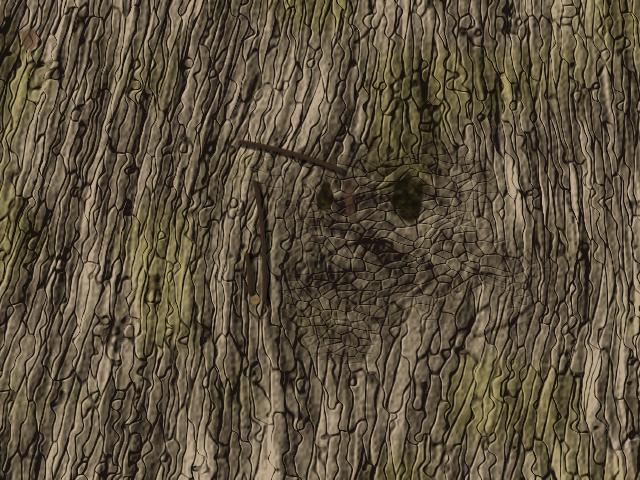
Reproduce this texture procedurally as a Shadertoy shader.

```glsl
// Weathered wood: cracked upright grain flowing round a crumbled knot, with moss and twigs.
#define KNOT vec2(0.80, 0.49)
#define KNOT_SIZE vec2(0.27, 0.25)
#define KNOT_PUSH 0.52
#define GRAIN_FREQ 50.0
#define CRACK_DEPTH 0.36
#define RELIEF 0.95
#define CONTRAST 1.12
#define BRIGHTNESS 0.44
#define LIGHT_STEP vec2(-0.0032, 0.0022)
#define DARK_WOOD vec3(0.10, 0.075, 0.065)
#define PALE_WOOD vec3(0.68, 0.61, 0.51)
#define MOSS vec3(0.17, 0.145, 0.07)

vec2 hash2(vec2 c) {
    vec3 a = fract(c.xyx * vec3(0.1031, 0.1030, 0.0973));
    a += dot(a, a.yzx + 33.33);
    return fract((a.xx + a.yz) * a.zy);
}

float noise(vec2 p) {
    vec2 i = floor(p), f = fract(p);
    f = f * f * (3.0 - 2.0 * f);
    float low = mix(hash2(i).x, hash2(i + vec2(1, 0)).x, f.x);
    float high = mix(hash2(i + vec2(0, 1)).x, hash2(i + vec2(1, 1)).x, f.x);
    return mix(low, high, f.y);
}

// Cellular noise: x = distance to the border, y = random tone of the cell
vec2 cells(vec2 p) {
    vec2 base = floor(p);
    float nearest = 9.0, second = 9.0, tone = 0.0;
    for (int j = -1; j <= 1; j++)
    for (int i = -1; i <= 1; i++) {
        vec2 cell = base + vec2(i, j);
        vec2 rnd = hash2(cell + 57.0);
        float d = length(cell + rnd - p);
        if (d < nearest) { second = nearest; nearest = d; tone = fract(rnd.x * 7.0 + rnd.y * 5.0); }
        else second = min(second, d);
    }
    return vec2(second - nearest, tone);
}

float crack(float border, float width) {
    return 1.0 - smoothstep(0.0, width, border);
}

// Straightens the leaning fibres and parts them round the knot
vec2 grainCoord(vec2 p) {
    vec2 d = (p - KNOT) / vec2(0.32, 0.30);
    float lean = mix(0.25, -0.08, clamp(p.x / 1.33, 0.0, 1.0));
    float x = p.x - lean * (p.y - 0.5) - KNOT_PUSH * (p.x - KNOT.x) * exp(-dot(d, d));
    x += 0.018 * noise(p * vec2(6, 5)) + 0.005 * noise(p * vec2(30, 24));
    return vec2(x, p.y);
}

float knotMask(vec2 p) {
    vec2 d = (p - KNOT) / KNOT_SIZE;
    return smoothstep(0.22, 0.85, exp(-dot(d, d)) + 0.5 * (noise(p * 11.0) - 0.5));
}

// Surface height: long splintered fibres, crumbling into folds at the knot
float surface(vec2 p) {
    vec2 q = grainCoord(p);
    float fine = 0.20 * noise(p * vec2(170, 130));
    float fibre = 0.28 * noise(q * vec2(22, 2.5)) + 0.42 * noise(q * vec2(62, 5))
                + 0.32 * noise(q * vec2(125, 16)) + fine;
    vec2 splinter = cells(q * vec2(GRAIN_FREQ, 8.0) + 0.7 * noise(p * 45.0));
    fibre += 0.20 * splinter.y - CRACK_DEPTH * crack(splinter.x, 0.20);

    vec2 w = p + 0.035 * vec2(noise(p * 14.0), noise(p * 14.0 + 40.0));
    vec2 flake = cells(w * vec2(32, 52));
    float ring = length((w - KNOT + vec2(0.09, 0.05)) * vec2(0.7, 1.0));
    float folds = 0.30 * noise(w * 20.0) + 0.32 * noise(vec2(ring * 75.0, w.x * 11.0))
                + 0.25 * noise(w * vec2(95, 80)) + fine
                + 0.12 * flake.y - 0.28 * crack(flake.x, 0.16);
    return mix(fibre, folds, knotMask(p));
}

// Distance to a bowed line from a to b
float bowed(vec2 p, vec2 a, vec2 b, float bow) {
    vec2 ab = b - a;
    float t = clamp(dot(p - a, ab) / dot(ab, ab), 0.0, 1.0);
    vec2 side = normalize(vec2(-ab.y, ab.x));
    return length(p - a - ab * t - side * bow * 4.0 * t * (1.0 - t));
}

float twigs(vec2 p) {
    float d = bowed(p, vec2(0.502, 0.704), vec2(0.710, 0.645), 0.006);
    d = min(d, bowed(p, vec2(0.531, 0.620), vec2(0.550, 0.375), 0.008));
    d = min(d, bowed(p, vec2(0.514, 0.470), vec2(0.520, 0.395), 0.002));
    return d - 0.0045;
}

float blob(vec2 p, vec2 centre, vec2 size) {
    return length((p - centre) / size) + 0.5 * (noise(p * 60.0) - 0.5);
}

void mainImage(out vec4 fragColor, in vec2 fragCoord) {
    vec2 p = fragCoord / iResolution.y;
    float px = 1.0 / iResolution.y;
    float knot = knotMask(p);
    vec2 q = grainCoord(p);

    // Height and side light set the tone; worn fibres catch the sun
    float h = surface(p);
    float slope = h - surface(p + LIGHT_STEP);
    float tone = BRIGHTNESS + CONTRAST * (h - 0.62) + RELIEF * slope;
    float worn = smoothstep(0.60, 0.85, noise(q * vec2(78, 5) + 9.0));
    worn *= smoothstep(0.30, 0.70, noise(p * vec2(7, 4) + 3.0));
    tone += 0.42 * worn * (1.0 - knot) * smoothstep(0.3, 0.6, h);
    tone += 0.16 * (noise(p * 4.0 + 20.0) - 0.5) - 0.02 * knot;

    // Deep split below the knot and a fold across it
    float split = bowed(p + 0.012 * noise(p * 40.0), vec2(1.00, 0.31), vec2(1.11, 0.37), -0.012);
    split = min(split, bowed(p + 0.012 * noise(p * 50.0), vec2(0.67, 0.46), vec2(0.82, 0.50), 0.018));
    tone -= 0.35 * (1.0 - smoothstep(0.001, 0.007, split));

    tone = clamp(tone, 0.0, 1.08);
    vec3 col = mix(DARK_WOOD, PALE_WOOD, tone);
    col.b -= 0.09 * tone * max(1.0 - tone, 0.0);

    // Moss clumps and a thin olive film
    float film = smoothstep(0.55, 0.85, noise(p * 6.0 + 31.0));
    col *= mix(vec3(1), vec3(0.94, 0.96, 0.78), film);
    float moss = min(blob(p, vec2(0.850, 0.588), vec2(0.033, 0.047)),
                     blob(p, vec2(0.678, 0.590), vec2(0.020, 0.034)) + 0.15);
    float tuft = 0.35 + 1.1 * noise(p * 150.0) * noise(p * 90.0 + 5.0);
    col = mix(col, MOSS * tuft, 0.92 * (1.0 - smoothstep(0.8, 1.1, moss)));

    // Loose bark chips
    float chip = min(blob(p, vec2(0.729, 0.582), vec2(0.011, 0.036)),
                     blob(p, vec2(0.062, 0.922), vec2(0.017, 0.022)));
    col = mix(col, vec3(0.30, 0.22, 0.16) * (0.5 + h), 0.8 * (1.0 - smoothstep(0.85, 1.05, chip)));

    // Twigs with cast shadow, and a pale pebble
    float shadow = 1.0 - smoothstep(0.0, 0.006, twigs(p - vec2(0.006, -0.005)));
    col *= 1.0 - 0.65 * shadow;
    float d = twigs(p);
    float rim = 0.55 + 60.0 * (d - twigs(p + vec2(0.003, -0.003)));
    vec3 bark = vec3(0.21, 0.15, 0.11) * clamp(0.8 + 0.5 * rim, 0.5, 1.5);
    col = mix(col, bark, 1.0 - smoothstep(-px, px, d));
    float pebble = blob(p, vec2(0.533, 0.374), vec2(0.012, 0.010));
    col = mix(col, vec3(0.52, 0.41, 0.27) * (0.6 + 0.6 * h), 1.0 - smoothstep(0.8, 1.05, pebble));

    fragColor = vec4(col, 1.0);
}
```
